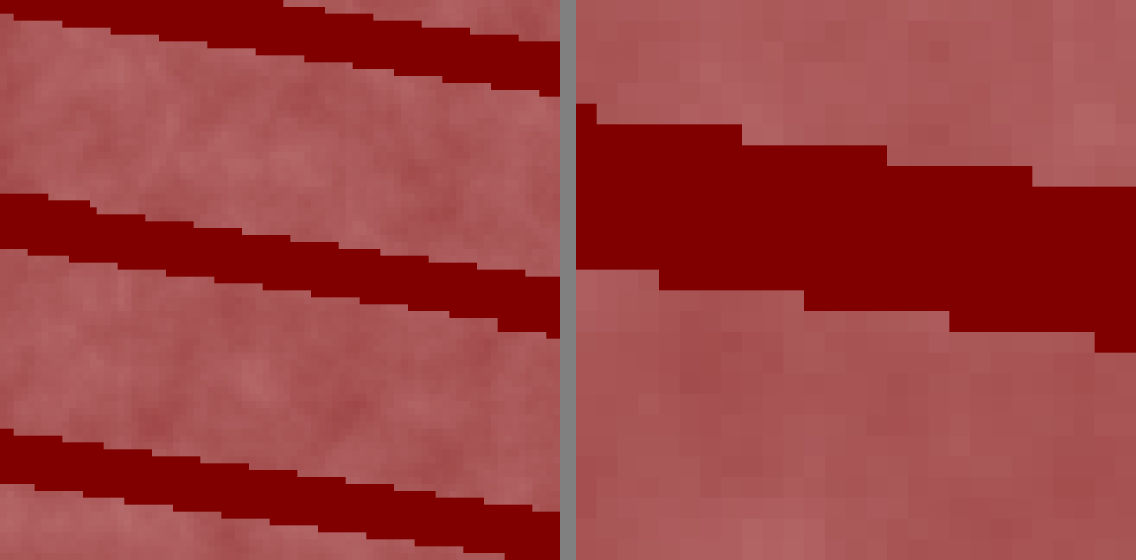
Left, the full canvas; right, a detail of the centre.
A Shadertoy shader for this pattern:

```glsl
// Dark red slanted bands with stepped edges over a mottled, creased rose surface.

const float CELLS = 81.0; // mosaic cells across the canvas

float hash(vec2 p) {
    return fract(sin(dot(p, vec2(127.1, 311.7))) * 43758.55);
}

vec2 gradient(vec2 p) {
    float a = 6.2832 * hash(p);
    return vec2(cos(a), sin(a));
}

float gradientNoise(vec2 p) {
    vec2 i = floor(p), f = p - i;
    vec2 u = f * f * f * (f * (f * 6.0 - 15.0) + 10.0);
    vec2 e = vec2(1.0, 0.0);
    float low = mix(dot(gradient(i), f), dot(gradient(i + e), f - e), u.x);
    float high = mix(dot(gradient(i + e.yx), f - e.yx), dot(gradient(i + 1.0), f - 1.0), u.x);
    return mix(low, high, u.y);
}

// Cell coordinates count columns from the left and rows from the top.
bool insideBand(vec2 cell) {
    float v = cell.y + 1.0 - 0.1456 * cell.x - 29.0;
    bool band = mod(v, 33.83) < 7.55;
    // The middle band is one row thicker near both ends.
    bool leftJog = cell.x < 13.0 && v > -1.0 && v < 0.0;
    bool rightJog = cell.x > 71.0 && v > 7.0 && v < 8.55;
    return band || leftJog || rightJog;
}

// Pale, mostly vertical creases
float creases(vec2 cell) {
    float bend = 17.5 + 7.0 * exp(-pow((cell.y - 16.0) / 10.0, 2.0));
    float left = exp(-pow((cell.x - bend) / 1.3, 2.0));
    float right = exp(-pow((cell.x - 50.3) / 1.0, 2.0)) * (1.0 - smoothstep(30.0, 40.0, cell.y));
    float wear = 0.7 + 0.8 * gradientNoise(cell * vec2(0.1, 0.16) + 7.3);
    return (left + 0.8 * right) * wear;
}

vec3 surface(vec2 cell) {
    float shade = 0.075 * gradientNoise(cell / 13.0 + 3.7)
                + 0.045 * gradientNoise(cell / 5.3 + 21.4)
                + 0.025 * gradientNoise(cell / 2.3 + 9.1)
                + 0.012 * (hash(cell + 0.5) - 0.5)
                + 0.035 * creases(cell);
    return vec3(0.667, 0.342, 0.345) + shade * vec3(0.65, 1.0, 1.0);
}

vec3 mosaic(vec2 uv) {
    vec2 cell = floor(vec2(uv.x, 1.0 - uv.y) * CELLS);
    return insideBand(cell) ? vec3(0.5, 0.0, 0.0) : surface(cell);
}

void mainImage(out vec4 fragColor, in vec2 fragCoord) {
    // Average a 3 by 3 grid of samples to smooth the cell edges.
    vec3 sum = vec3(0.0);
    for (int y = -1; y <= 1; y++)
        for (int x = -1; x <= 1; x++)
            sum += mosaic((fragCoord + vec2(x, y) / 3.0) / iResolution.xy);
    fragColor = vec4(sum / 9.0, 1.0);
}
```
